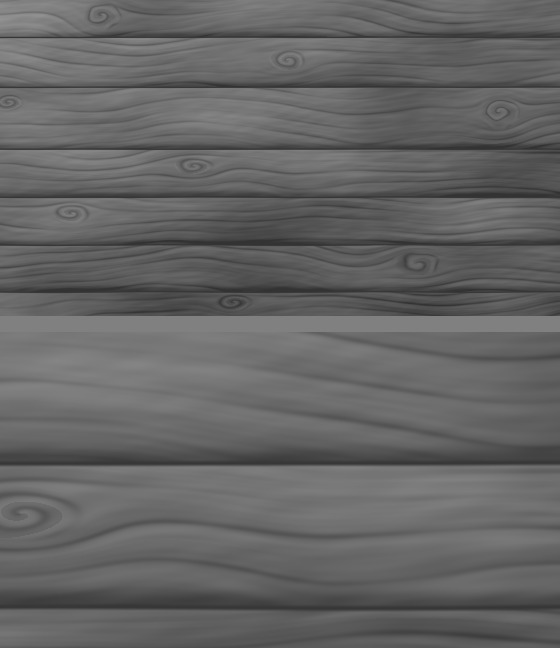
Top: the whole. Bottom: its middle third, enlarged.
This texture is drawn by a WebGL 2 fragment shader. Its source:

```glsl
#version 300 es
precision highp float;
// Grey painted wood: seven horizontal planks with flowing grain and curled knots.

uniform vec2 u_resolution;
out vec4 outColor;

const int PLANKS = 7;
const int KNOTS = 8;
const float GRAIN_LINES = 25.0; // grain lines per canvas height
const float CRACK_TONE = 0.215;

// Heights of the plank joints, bottom to top.
const float JOINTS[8] = float[8](-0.07, 0.076, 0.225, 0.376, 0.528, 0.724, 0.882, 1.04);

// Knots: centre x, centre y, radius, horizontal squash.
const vec4 KNOT[8] = vec4[8](
    vec4(0.324, 0.951, 0.048, 0.75), vec4(0.907, 0.810, 0.036, 0.58),
    vec4(1.581, 0.646, 0.058, 0.88), vec4(0.028, 0.676, 0.028, 0.60),
    vec4(0.613, 0.475, 0.030, 0.45), vec4(0.227, 0.324, 0.034, 0.55),
    vec4(1.320, 0.167, 0.044, 0.58), vec4(0.740, 0.044, 0.030, 0.50));

vec2 hashGradient(vec2 cell) {
    vec3 h = fract(cell.xyx * vec3(0.1031, 0.1030, 0.0973));
    h += dot(h, h.yzx + 33.33);
    float angle = 6.28318 * fract((h.x + h.y) * h.z);
    return vec2(cos(angle), sin(angle));
}

float gradientNoise(vec2 p) {
    vec2 i = floor(p), f = p - i;
    vec2 u = f * f * f * (f * (f * 6.0 - 15.0) + 10.0);
    float a = dot(hashGradient(i), f);
    float b = dot(hashGradient(i + vec2(1, 0)), f - vec2(1, 0));
    float c = dot(hashGradient(i + vec2(0, 1)), f - vec2(0, 1));
    float d = dot(hashGradient(i + vec2(1, 1)), f - vec2(1, 1));
    return mix(mix(a, b, u.x), mix(c, d, u.x), u.y);
}

// Height along the grain, before knots push it aside.
float grainHeight(vec2 p, float seed) {
    float broad = gradientNoise(p * vec2(1.7, 3.5) + seed * 7.3);
    float fine = gradientNoise(p * vec2(4.5, 8.0) + seed * 3.1);
    return p.y + 0.095 * broad + 0.016 * fine;
}

// Tone of a groove: dark core, soft shade above, pale lip below.
float grooveTone(float d, float width) {
    float core = exp(-d * d / (width * width));
    float shade = smoothstep(-width, width, d) * exp(-max(d, 0.0) / (3.5 * width));
    float lip = exp(-pow((d + 2.6 * width) / (1.6 * width), 2.0));
    return -0.07 * core - 0.05 * shade + 0.02 * lip;
}

// Signed distance to the nearest whole-number contour of a field.
float contourDistance(float field, float slope) {
    return (fract(field) - 0.5) / slope;
}

// Spiral groove inside a knot; d is the offset from its centre.
float knotTone(vec2 d, float radius, float seed) {
    float turns = 1.7;
    float wobble = 0.35 * gradientNoise(d * 24.0 + seed * 5.7);
    float spiral = turns * (length(d) / radius + wobble) + atan(d.y, d.x) / 6.28318;
    return grooveTone(contourDistance(spiral, turns / radius), 0.0034);
}

// Shadow rising from the lower joint and a faint pale upper rim.
float plankShading(float above, float below) {
    float shadow = 0.085 * (1.0 - smoothstep(0.006, 0.024, above));
    float falloff = 0.06 * exp(-above / 0.03);
    float rim = 0.02 * exp(-below / 0.012);
    return rim - shadow - falloff;
}

// Broad light: brightest at the upper left, with pale pools on each plank.
float broadLight(vec2 p, float seed) {
    float slant = 0.09 * (p.y - 0.5) - 0.02 * (p.x - 0.9);
    float corner = 0.05 * exp(-3.0 * length(p - vec2(0.1, 0.9)));
    float pools = 0.15 * gradientNoise(p * vec2(1.6, 3.0) + seed * 4.7);
    return slant + corner + pools + 0.06 * gradientNoise(p * vec2(3.0, 9.0) + seed);
}

void main() {
    vec2 p = gl_FragCoord.xy / u_resolution.y;

    // Find the plank, with slightly uneven joints.
    float y = p.y + 0.003 * gradientNoise(vec2(p.x * 3.0, p.y * 2.0));
    float low = JOINTS[0], high = JOINTS[1], seed = 1.0;
    for (int i = 1; i < PLANKS; i++) {
        if (y > JOINTS[i]) {
            low = JOINTS[i];
            high = JOINTS[i + 1];
            seed = float(i) + 1.0;
        }
    }

    // Bend the grain around this plank's knots and gather their spirals.
    float height = grainHeight(p, seed);
    float curl = 0.0, knotMask = 0.0;
    for (int i = 0; i < KNOTS; i++) {
        vec4 k = KNOT[i];
        if (k.y < low || k.y > high) continue;
        vec2 d = (p - k.xy) * vec2(k.w, 1.0);
        float r = length(d) / k.z;
        height -= (height - k.y) * exp(-0.55 * r * r);
        float mask = 1.0 - smoothstep(0.75, 1.15, r);
        curl += mask * knotTone(d, k.z, seed);
        knotMask += mask;
    }

    // Grain grooves of even width that fade along their length.
    float field = height * GRAIN_LINES + seed * 0.37;
    vec2 change = vec2(dFdx(field), dFdy(field));
    change -= round(change);
    float slope = clamp(length(change) * u_resolution.y, 15.0, 70.0);
    float fade = smoothstep(-0.3, 0.3, gradientNoise(p * vec2(2.2, 11.0) + seed * 9.1));
    float grooves = grooveTone(contourDistance(field, slope), 0.0032) * mix(0.15, 1.0, fade);

    // Fine fibres along the grain and slanted brush streaks.
    float fibres = 0.04 * gradientNoise(vec2(p.x * 4.0, field * 3.0) + seed);
    fibres += 0.02 * gradientNoise(vec2(p.x * 9.0, height * 170.0));
    fibres += 0.03 * gradientNoise(vec2(p.x * 12.0 + p.y * 9.0, p.y * 75.0 - p.x * 13.0));

    float tone = 0.402 + broadLight(p, seed) + fibres;
    tone += mix(grooves, curl, clamp(knotMask, 0.0, 1.0));
    tone += plankShading(y - low, high - y);

    // Both sides of a joint meet in one soft crack.
    float gap = min(y - low, high - y);
    tone = mix(CRACK_TONE, tone, smoothstep(0.0, 0.0045, gap));
    outColor = vec4(vec3(clamp(tone, 0.2, 0.6)), 1.0);
}
```
